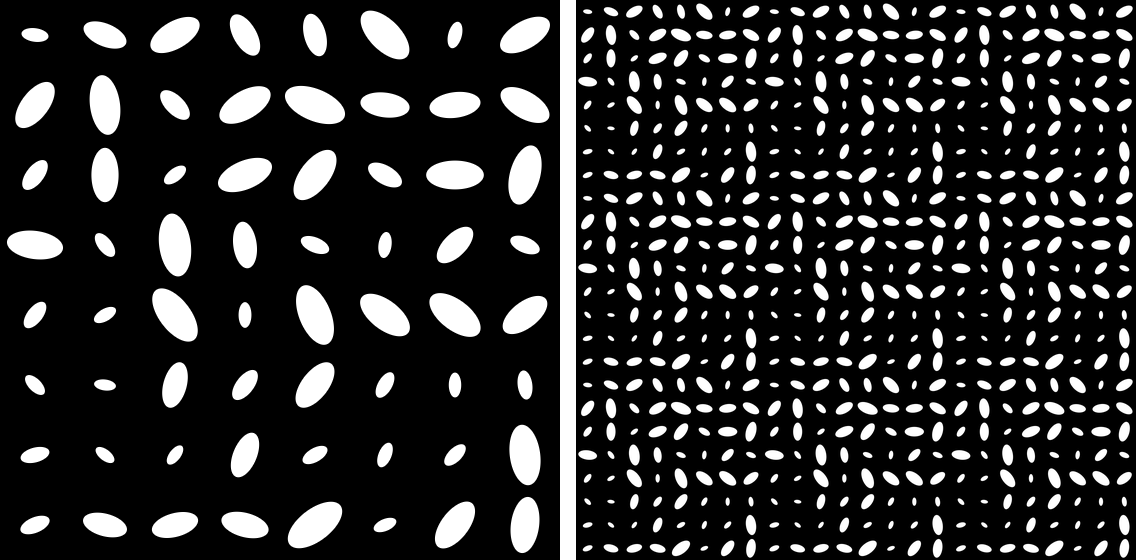
Left, the tile; right, the same tile 3 across and 3 down.
Reproduce this pattern procedurally as a three.js fragment shader.

```glsl
// White ellipses of random size and tilt, one per cell of a square grid on black.
varying vec2 vUv;

const float CELLS = 8.0;          // repeats across and down
const float MIN_RADIUS = 0.155;   // long half axis, in cells
const float MAX_RADIUS = 0.465;
const float ASPECT = 0.5;         // short axis over long axis
const float TILT_STEPS = 24.0;    // tilts in half a turn
const float PI = 3.14159;
const vec3 BACKGROUND = vec3(0.0);
const vec3 INK = vec3(1.0);

// Two random values from 0 to 1 for a cell
vec2 hash22(vec2 cell) {
  vec3 q = fract(cell.xyx * vec3(0.1031, 0.1030, 0.0973));
  q += dot(q, q.yzx + 33.33);
  return fract((q.xx + q.yz) * q.zy);
}

vec2 rotate(vec2 p, float angle) {
  float c = cos(angle), s = sin(angle);
  return vec2(c * p.x + s * p.y, c * p.y - s * p.x);
}

// Approximate signed distance to an ellipse, accurate near its edge
float ellipseDistance(vec2 p, vec2 radii) {
  vec2 n = p / radii;
  return (dot(n, n) - 1.0) / max(2.0 * length(n / radii), 1e-4);
}

void main() {
  vec2 grid = vUv * CELLS;
  vec2 cell = mod(floor(grid), CELLS);
  vec2 p = fract(grid) - 0.5;

  // Size and stepped tilt of this cell
  vec2 rnd = hash22(cell + 7.0);
  float radius = mix(MIN_RADIUS, MAX_RADIUS, rnd.x);
  float tilt = floor(rnd.y * TILT_STEPS) * PI / TILT_STEPS;

  // Edge smoothed over one pixel; the continuous grid avoids seams
  float d = ellipseDistance(rotate(p, tilt), radius * vec2(1.0, ASPECT));
  float pixel = max(fwidth(grid.x), 1e-5);
  float coverage = clamp(0.5 - d / pixel, 0.0, 1.0);

  gl_FragColor = vec4(mix(BACKGROUND, INK, coverage), 1.0);
}
```
